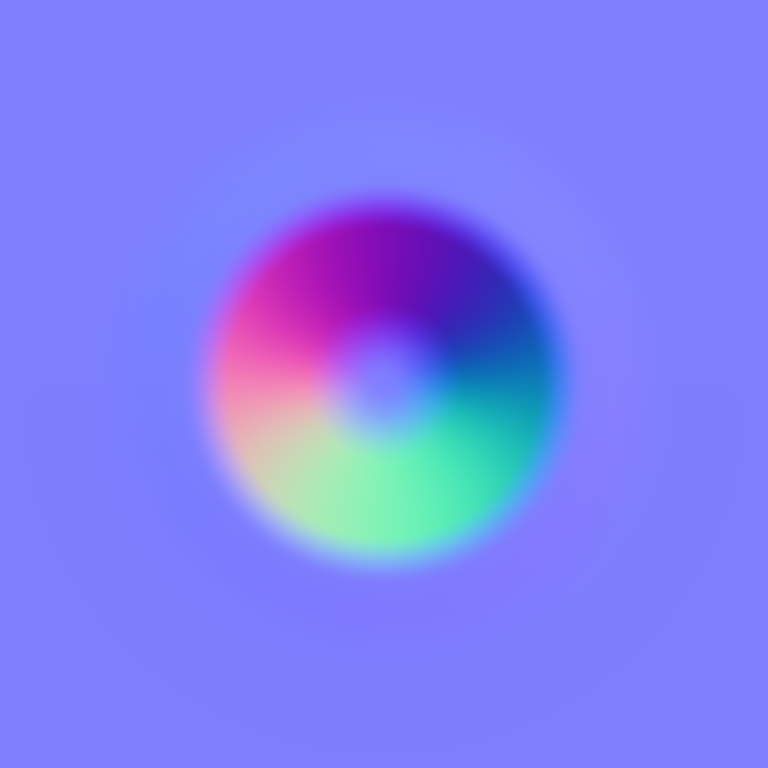
This texture map is drawn by a WebGL 2 fragment shader. Its source:

```glsl
#version 300 es
precision highp float;

uniform vec2 u_resolution;
out vec4 outColor;

const vec2 CENTER = vec2(0.5, 0.502);
const float DIMPLE_RADIUS = 0.11;   // slope rises from the centre to here
const float RIM_INNER = 0.198;      // slope starts to fall
const float RIM_OUTER = 0.265;      // slope is flat again
const float MAX_TILT = 0.9;
const float HALO_TILT = 0.055;      // faint reverse slope around the rim
const float HALO_RADIUS = 0.30;
const float HALO_WIDTH = 0.05;
const float STRETCH_CORE = 1.5;     // vertical bias of the slope direction
const float STRETCH_RIM = 1.12;
const vec3 FLAT_TINT = vec3(0.497, 0.5, 0.995);

// Signed sideways tilt of the surface at a distance from the centre
float tiltAt(float radius) {
    float rise = smoothstep(0.0, DIMPLE_RADIUS, radius);
    float fall = 1.0 - smoothstep(RIM_INNER, RIM_OUTER, radius);
    float haloOffset = (radius - HALO_RADIUS) / HALO_WIDTH;
    return MAX_TILT * rise * fall - HALO_TILT * exp(-haloOffset * haloOffset);
}

// Direction of the slope, biased towards the vertical inside the disc
vec2 slopeDirection(vec2 p, float radius) {
    float stretch = mix(STRETCH_CORE, STRETCH_RIM, smoothstep(0.14, 0.24, radius));
    vec2 biased = p * vec2(1.0, stretch);
    return -biased / max(length(biased), 1e-5);
}

void main() {
    vec2 p = gl_FragCoord.xy / u_resolution - CENTER;
    float radius = length(p);

    // Unit normal from the radial profile
    float tilt = tiltAt(radius);
    vec2 sideways = slopeDirection(p, radius) * tilt;
    vec3 normal = vec3(sideways, sqrt(1.0 - tilt * tilt));

    // Pack the normal into colour around the flat tint
    vec3 color = FLAT_TINT + 0.5 * (normal - vec3(0.0, 0.0, 1.0));
    outColor = vec4(clamp(color, 0.0, 1.0), 1.0);
}
```
